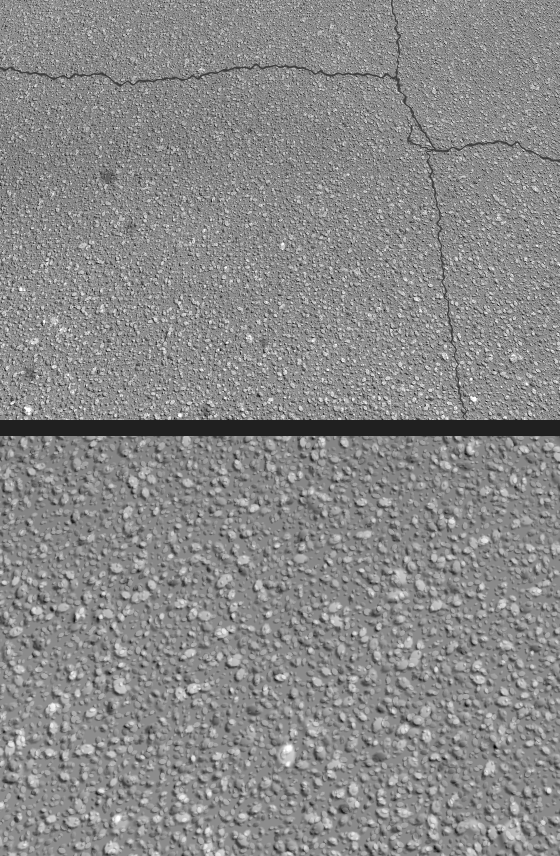
Top, the full canvas; bottom, a detail of the centre.
Reproduce this texture procedurally as a Shadertoy shader.

```glsl
vec2 hash2(vec2 p) {
    vec3 k = fract(p.xyx * vec3(0.1031, 0.1030, 0.0973));
    k += dot(k, k.yzx + 33.33);
    return fract((k.xx + k.yz) * k.zy);
}

// Distance measure of an angular, slightly elongated stone chip
float chipShape(vec2 d, float angle) {
    float c = cos(angle), s = sin(angle);
    vec2 e = abs(mat2(c, s, -s, c) * d) * vec2(0.85, 1.25);
    return max(max(e.x, e.y), 0.72 * (e.x + e.y));
}

// Scattered chips: x is the lit face, y the shadow at its lower left
vec2 chips(vec2 q, float share) {
    vec2 cell = floor(q), result = vec2(0.0);
    for (int j = -1; j <= 1; j++)
    for (int i = -1; i <= 1; i++) {
        vec2 id = cell + vec2(i, j);
        vec2 place = hash2(id), kind = hash2(id + 57.3);
        if (kind.y > share) continue;
        vec2 d = q - id - 0.1 - 0.8 * place;
        float radius = mix(0.17, 0.48, kind.x * kind.x);
        float angle = 6.283 * fract(place.x * 7.0 + kind.x * 3.0);
        float face = smoothstep(0.13, -0.13, chipShape(d, angle) - radius);
        float shadow = smoothstep(0.16, -0.14, chipShape(d + vec2(0.19, 0.2), angle) - radius);
        float glow = 0.25 + 0.75 * fract(place.y * 5.0 + kind.x) + 0.5 * dot(d, vec2(0.7));
        result = max(result, vec2(face * glow, shadow * (0.35 + 0.65 * place.x)));
    }
    return result;
}

float relief(vec2 q, float share, float lift, float depth) {
    vec2 c = chips(q, share);
    return lift * c.x - depth * c.y * (1.0 - min(1.0, 1.7 * c.x));
}

float segment(vec2 p, vec2 a, vec2 b) {
    vec2 d = b - a;
    return length(p - a - d * clamp(dot(p - a, d) / dot(d, d), 0.0, 1.0));
}

// Soft uneven tone from layered sines, about -1 to 1
float mottle(vec2 p) {
    return 0.5 * sin(p.x * 7.0 + 2.0 * sin(p.y * 9.0))
         + 0.3 * sin(p.y * 19.0 + 2.0 * sin(p.x * 13.0))
         + 0.2 * sin(p.x * 37.0 + 3.0 * sin(p.y * 31.0));
}

float cracks(vec2 p) {
    vec2 mainCrack[15] = vec2[15](
        vec2(-0.01, 0.84), vec2(0.13, 0.815), vec2(0.235, 0.823), vec2(0.28, 0.80),
        vec2(0.45, 0.814), vec2(0.60, 0.842), vec2(0.70, 0.837), vec2(0.79, 0.821),
        vec2(0.94, 0.818), vec2(0.972, 0.74), vec2(1.04, 0.639), vec2(1.18, 0.66),
        vec2(1.24, 0.656), vec2(1.285, 0.623), vec2(1.35, 0.614));
    vec2 sideCrack[10] = vec2[10](
        vec2(0.932, 1.01), vec2(0.95, 0.90), vec2(0.94, 0.818),
        vec2(0.985, 0.70), vec2(0.972, 0.66), vec2(1.04, 0.638), vec2(1.016, 0.639),
        vec2(1.045, 0.50), vec2(1.047, 0.39), vec2(1.11, -0.01));
    // Ragged course
    p += 0.0035 * sin(p.yx * vec2(95.0, 80.0) + 3.0 * sin(p.yx * 41.0));
    p += 0.0014 * sin(p.yx * vec2(310.0, 270.0) + 2.0 * sin(p.xy * 170.0));
    float d = 1.0;
    for (int i = 0; i < 14; i++) d = min(d, segment(p, mainCrack[i], mainCrack[i + 1]));
    for (int i = 0; i < 9; i++)
        if (i != 2) d = min(d, segment(p, sideCrack[i], sideCrack[i + 1]) + 0.0005);
    float width = 0.0032 + 0.0009 * sin(p.x * 83.0 + p.y * 61.0);
    return smoothstep(width + 0.0008, 0.0006, d);
}

void mainImage(out vec4 fragColor, in vec2 fragCoord) {
    vec2 p = fragCoord / iResolution.y;

    // Ground seen in perspective, finer toward the top
    float depth = 2.33 - p.y;
    vec2 ground = vec2((p.x - 0.67) / depth, -log(depth)) * 190.0;

    // Asphalt grain at three sizes
    float grain = relief(ground, 0.85, 0.25, 0.31)
                + relief(ground * 1.9 + 31.7, 0.95, 0.14, 0.21)
                + relief(ground * 0.55 + 83.1, 0.05, 0.24, 0.2);
    float tone = 0.546 + grain * mix(1.12, 0.8, p.y);

    // Broad wear: a darker band and a paler foreground
    tone += 0.012 * mottle(p) + 0.015 * smoothstep(0.5, 0.0, p.y);
    tone -= 0.035 * exp(-pow((p.y - 0.66) / 0.13, 2.0)) * smoothstep(1.1, 0.3, p.x);

    // Oily stains: place and radius
    vec3 stains[5] = vec3[5](vec3(0.257, 0.578, 0.016), vec3(0.31, 0.46, 0.013),
        vec3(0.07, 0.11, 0.017), vec3(0.63, 0.185, 0.010), vec3(0.49, 0.02, 0.012));
    for (int i = 0; i < 5; i++) {
        float d = length(p - stains[i].xy) + 0.005 * mottle(p * 6.0);
        tone *= 1.0 - 0.27 * smoothstep(1.5, 0.3, d / stains[i].z);
    }

    tone = mix(tone, 0.2, 0.88 * cracks(p));
    fragColor = vec4(vec3(clamp(tone, 0.0, 1.0)), 1.0);
}
```
